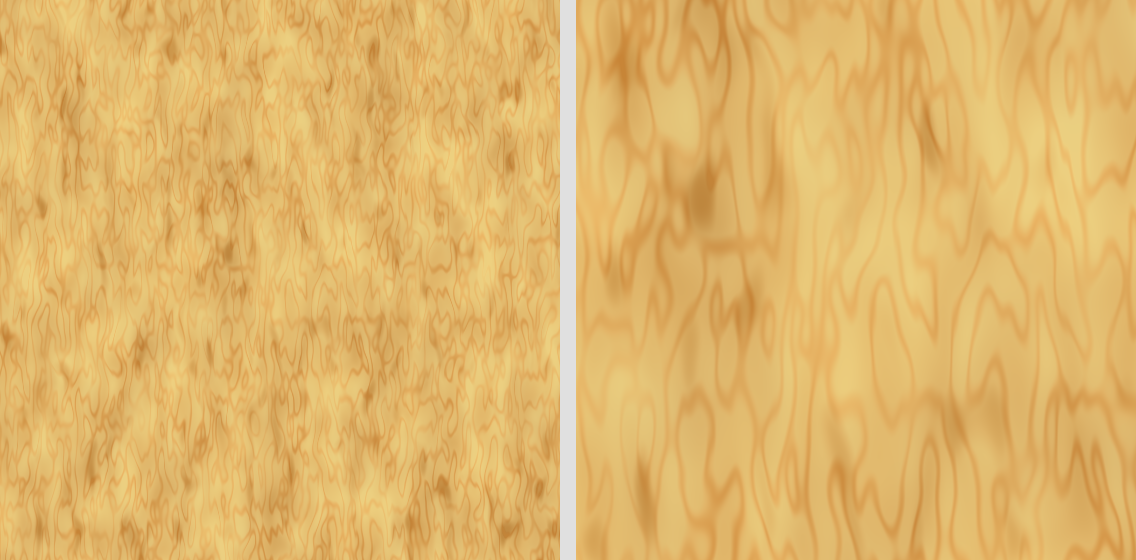
Left, the full canvas; right, a detail of the centre.
Give the GLSL for this texture, as a WebGL 2 fragment shader.

```glsl
#version 300 es
precision highp float;

uniform vec2 u_resolution;
out vec4 outColor;

#define FIBRE_FREQ vec2(80.0, 21.0)
#define CLUMP_FREQ vec2(34.0, 13.0)
#define BLOTCH_FREQ vec2(11.0, 6.5)
#define FIBRE_DEPTH 1.35
#define CLUMP_DEPTH 1.5
#define BLOTCH_DEPTH 1.9
#define STREAK_DEPTH 1.8
#define BRIGHTNESS 0.62
#define DARK_STRAW vec3(0.79, 0.56, 0.26)
#define MID_STRAW vec3(0.885, 0.705, 0.405)
#define PALE_STRAW vec3(0.915, 0.79, 0.485)

// Integer hash giving a unit gradient for a lattice cell
vec2 cellGradient(ivec2 cell, int seed) {
    uint h = uint(cell.x) * 374761393u + uint(cell.y) * 668265263u + uint(seed) * 974711u;
    h = (h ^ (h >> 13)) * 1274126177u;
    h = (h ^ (h >> 15)) * 739982445u;
    h ^= h >> 16;
    float angle = float(h & 65535u) / 65536.0 * 6.28319;
    return vec2(cos(angle), sin(angle));
}

float gradientNoise(vec2 p, int seed) {
    ivec2 cell = ivec2(floor(p));
    vec2 f = fract(p);
    vec2 w = f * f * f * (f * (f * 6.0 - 15.0) + 10.0);
    float a = dot(cellGradient(cell, seed), f);
    float b = dot(cellGradient(cell + ivec2(1, 0), seed), f - vec2(1, 0));
    float c = dot(cellGradient(cell + ivec2(0, 1), seed), f - vec2(0, 1));
    float d = dot(cellGradient(cell + ivec2(1, 1), seed), f - vec2(1, 1));
    return mix(mix(a, b, w.x), mix(c, d, w.x), w.y);
}

float fractalNoise(vec2 p, int seed) {
    float sum = 0.0;
    float amplitude = 0.8;
    for (int octave = 0; octave < 3; octave++) {
        sum += amplitude * gradientNoise(p, seed + octave);
        p = p * 2.03 + 7.3;
        amplitude *= 0.5;
    }
    return sum;
}

// Straw ramp over a tone roughly within -2 .. 1.5
vec3 strawColor(float tone) {
    vec3 lower = mix(DARK_STRAW, MID_STRAW, clamp((tone + 2.1) / 2.0, -0.25, 1.0));
    return mix(lower, PALE_STRAW, clamp((tone + 0.1) / 1.5, 0.0, 1.2));
}

void main() {
    vec2 uv = gl_FragCoord.xy / u_resolution;

    // Sideways sway of the fibres
    vec2 p = uv;
    p.x += 0.010 * gradientNoise(uv * vec2(24.0, 17.0), 11);
    p.y += 0.020 * gradientNoise(uv * vec2(30.0, 9.0), 12);

    // Broad patches and medium tufts
    float blotch = fractalNoise(p * BLOTCH_FREQ, 21);
    float clump = gradientNoise(p * CLUMP_FREQ, 31);

    // Thin soft outlines where the fine noise crosses zero
    float fine = gradientNoise(p * FIBRE_FREQ, 41);
    float outline = 1.0 - smoothstep(0.0, 0.22, abs(fine));
    float strength = 0.85 + 0.8 * gradientNoise(uv * vec2(18.0, 10.0), 51);
    outline *= strength;

    // Sparse shadows between tufts
    float shade = gradientNoise(p * vec2(42.0, 14.0) + 3.7, 61);
    float streak = smoothstep(0.2, 0.6, shade - 0.25 * blotch);

    float tone = BRIGHTNESS + BLOTCH_DEPTH * blotch + CLUMP_DEPTH * clump
               - FIBRE_DEPTH * outline - STREAK_DEPTH * streak + 0.4 * fine;

    // Warm outlines, greyer dull patches
    vec3 color = strawColor(tone);
    color += (outline - 0.3) * vec3(0.025, -0.004, -0.012);
    color += blotch * vec3(0.035, 0.012, -0.012);
    outColor = vec4(clamp(color, 0.0, 1.0), 1.0);
}
```
